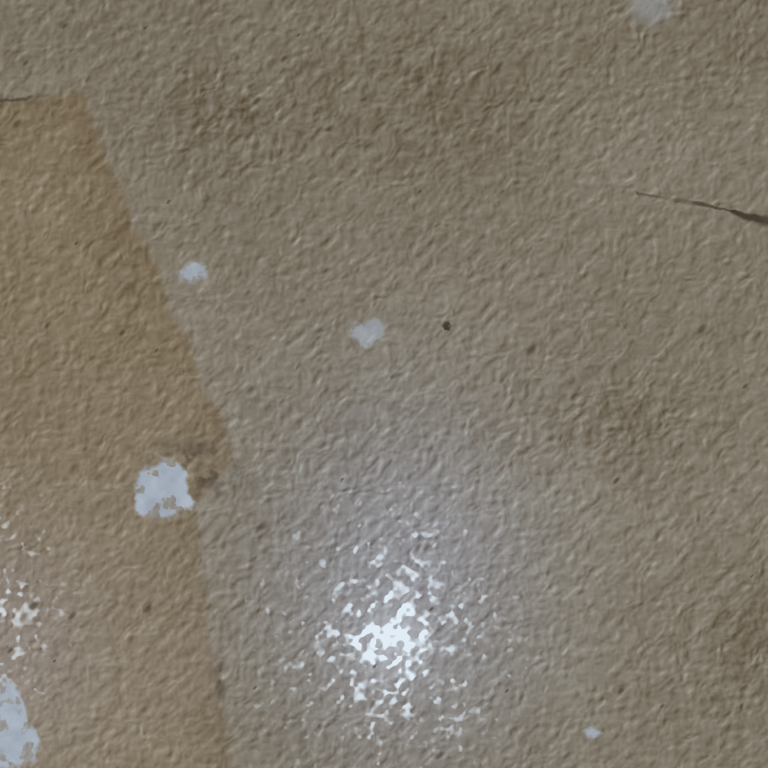
A WebGL 1 fragment shader for this texture:

```glsl
precision highp float;
// A worn, pebbled floor sheet with an overlapping seam, paint chips and a glare.
// Slopes of a noise height field shade the grain; glints are the tops of small
// facets, cut off at a level that rises with the distance from each lamp.

uniform vec2 u_resolution;

float hash(vec2 p) {
  vec3 q = fract(vec3(p.xyx) * 0.1031);
  q += dot(q, q.yzx + 33.33);
  return fract((q.x + q.y) * q.z);
}

float noise(vec2 p) {
  vec2 i = floor(p), f = fract(p);
  f = f * f * f * (f * (f * 6.0 - 15.0) + 10.0);
  return mix(mix(hash(i), hash(i + vec2(1.0, 0.0)), f.x),
             mix(hash(i + vec2(0.0, 1.0)), hash(i + 1.0), f.x), f.y);
}

float fbm(vec2 p) {
  float sum = 0.0, amp = 0.5;
  for (int i = 0; i < 4; i++) {
    sum += amp * noise(p);
    p = mat2(1.6, 1.2, -1.2, 1.6) * p + 7.3;
    amp *= 0.5;
  }
  return sum;
}

// Axes along and across the rising diagonal
vec2 diagonal(vec2 p) {
  return vec2(p.x + p.y, p.y - p.x) * 0.707 + 2.0;
}

float pebbles(vec2 p) {
  p += 0.007 * vec2(noise(p * 40.0), noise(p * 40.0 + 50.0));
  vec2 q = diagonal(p);
  return noise(q * vec2(98.0, 122.0)) + 0.5 * noise(p * 190.0 + 31.0);
}

// Soft elliptical spot, 1 at its centre
float spot(vec2 p, vec2 centre, vec2 radius) {
  vec2 d = (p - centre) / radius;
  return exp(-dot(d, d));
}

// Bright facets thinning out and dimming away from a lamp
float glints(vec2 p, float facet, vec2 lamp, vec2 radius) {
  float r = length((p - lamp) / radius);
  float level = 0.36 + 0.33 * r;
  return smoothstep(level, level + 0.34, facet) * max(1.05 - 0.5 * r, 0.0);
}

// Ragged flake with an edge softness given as a share of its radius
float flake(vec2 p, vec2 centre, vec2 radius, float soft) {
  vec2 q = (p - centre) / radius;
  float ragged = 1.3 * (fbm(q * 1.1 + centre * 90.0 + 20.0) - 0.47);
  return 1.0 - smoothstep(1.0 - soft, 1.0 + soft, length(q) + ragged);
}

// Thin uneven line between two points, fading in places
float crack(vec2 p, vec2 a, vec2 b, float width) {
  p.y += 0.010 * (fbm(p * 40.0) - 0.47);
  vec2 ab = b - a;
  float t = clamp(dot(p - a, ab) / dot(ab, ab), 0.0, 1.0);
  float w = width * (0.5 + noise(p * 45.0 + 9.0));
  float fade = 0.25 + 0.75 * smoothstep(0.2, 0.6, noise(p * 38.0 + 60.0));
  return fade * (1.0 - smoothstep(w * 0.3, w + 0.0015, length(p - a - t * ab)));
}

// Small dark specks, at most one per cell
float specks(vec2 p) {
  vec2 cell = floor(p * 17.0);
  vec2 spotAt = 0.2 + 0.6 * vec2(hash(cell + 3.0), hash(cell + 71.0));
  vec2 d = diagonal(fract(p * 17.0) - spotAt) - 2.0;
  d.x *= 0.5;
  float size = 0.02 + 0.05 * hash(cell + 19.0);
  return step(0.9, hash(cell + 40.0)) * (1.0 - smoothstep(size * 0.3, size * 1.6, length(d)));
}

void main() {
  vec2 p = gl_FragCoord.xy / u_resolution;
  float haze = spot(p, vec2(0.52, 0.24), vec2(0.19, 0.25));
  float sideHaze = spot(p, vec2(0.0, 0.16), vec2(0.14, 0.16));

  // Grain slopes and scuffed patches with diagonal ridges
  float e = 0.0018, h = pebbles(p);
  vec2 slope = (vec2(pebbles(p + vec2(e, 0.0)), pebbles(p + vec2(0.0, e))) - h) / (e * 110.0);
  float scuff = spot(p, vec2(0.29, 0.84), vec2(0.10, 0.07))
              + 0.6 * spot(p, vec2(0.58, 0.88), vec2(0.24, 0.10))
              + 0.9 * spot(p, vec2(0.79, 0.45), vec2(0.11, 0.07))
              + 0.9 * spot(p, vec2(0.98, 0.15), vec2(0.13, 0.10));
  float ridges = fbm(diagonal(p + 0.01 * fbm(p * 30.0)) * vec2(36.0, 72.0)) - 0.47;

  // Floor tone
  float tone = 0.51 + 0.5 * (fbm(p * 5.0 + 4.0) - 0.47) + 0.65 * (fbm(p * 85.0) - 0.47);
  tone += dot(slope, vec2(-0.26, 0.22)) * (1.0 + 0.4 * scuff + 0.5 * haze);
  tone += scuff * (1.2 * ridges - 0.26) - 0.10 * smoothstep(0.7, 1.0, p.y);
  vec3 color = mix(vec3(0.43, 0.392, 0.328), vec3(0.55, 0.527, 0.475), tone);

  // Overlapping sheet on the left, with a stained edge and a pale rim
  float seamX = mix(0.30 - 0.13 * p.y, 0.30 - 0.42 * (p.y - 0.42), smoothstep(0.33, 0.42, p.y));
  seamX += 0.020 * (fbm(p * 22.0) - 0.47);
  float side = min(seamX - p.x, 0.868 + 0.12 * p.x - p.y);
  float sheet = smoothstep(-0.006, 0.009, side);
  float stain = exp(-max(side, 0.0) * 24.0) * (0.2 + 1.3 * fbm(p * 22.0));
  vec3 warmth = mix(vec3(1.03, 1.0, 0.96), vec3(1.02, 0.98, 0.92), smoothstep(0.1, 0.6, p.y));
  color *= mix(vec3(1.0), warmth - vec3(0.08, 0.10, 0.13) * stain, sheet);
  color += 0.02 * (1.0 - sheet) * exp(min(side, 0.0) * 40.0);

  // Haze and bright facets around both lamps
  color += vec3(0.075, 0.105, 0.18) * haze + vec3(0.06, 0.07, 0.11) * sideHaze;
  vec2 bent = diagonal(p + 0.008 * vec2(noise(p * 55.0), noise(p * 55.0 + 30.0)));
  float facet = 0.65 * noise(bent * vec2(98.0, 128.0) + 12.0) + 0.35 * noise(p * 175.0 + 5.0);
  float shine = glints(p, facet, vec2(0.51, 0.165), vec2(0.155, 0.195));
  shine += 0.85 * glints(p, facet, vec2(-0.03, 0.21), vec2(0.11, 0.15));
  shine += 0.4 * spot(p, vec2(0.51, 0.165), vec2(0.045));
  color = mix(color, vec3(0.88, 0.93, 0.97), min(shine, 1.0));

  // Dirt: specks, cracks and the smears along the seam
  float dirt = 0.5 * specks(p) + 0.85 * flake(p, vec2(0.581, 0.575), vec2(0.005), 0.5);
  dirt += 0.6 * crack(p, vec2(0.83, 0.75), vec2(0.96, 0.724), 0.002);
  dirt += 0.8 * crack(p, vec2(0.955, 0.725), vec2(1.0, 0.714), 0.005);
  dirt += 0.4 * crack(p, vec2(0.51, 0.51), vec2(0.575, 0.57), 0.0018);
  dirt += 0.5 * crack(p, vec2(0.0, 0.867), vec2(0.06, 0.874), 0.0025);
  float smear = spot(p, vec2(0.26, 0.39), vec2(0.05, 0.03)) + spot(p, vec2(0.18, 0.64), vec2(0.02))
              + 0.9 * spot(p, vec2(0.287, 0.12), vec2(0.008, 0.03));
  dirt += smear * smoothstep(0.42, 0.65, fbm(p * 48.0 + 5.0)) * 0.65;
  color = mix(color, vec3(0.22, 0.19, 0.15), min(dirt, 0.85));

  // Pale paint chips
  float chips = flake(p, vec2(0.205, 0.362), vec2(0.041, 0.036), 0.12);
  chips = max(chips, flake(p, vec2(0.0, 0.05), vec2(0.046, 0.060), 0.12));
  chips = max(chips, 0.9 * flake(p, vec2(0.25, 0.645), vec2(0.014, 0.012), 0.4));
  chips = max(chips, 0.65 * flake(p, vec2(0.481, 0.568), vec2(0.020, 0.017), 0.3));
  chips = max(chips, 0.8 * flake(p, vec2(0.77, 0.047), vec2(0.010, 0.007), 0.5));
  chips = max(chips, 0.4 * flake(p, vec2(0.85, 0.995), vec2(0.026, 0.022), 0.7));
  chips *= 1.0 - 0.6 * smoothstep(0.58, 0.68, fbm(p * 55.0 + 3.0));
  color = mix(color, vec3(0.64, 0.68, 0.73) + 0.14 * (fbm(p * 50.0 + 20.0) - 0.47), chips);

  gl_FragColor = vec4(clamp(color, 0.0, 1.0), 1.0);
}
```
